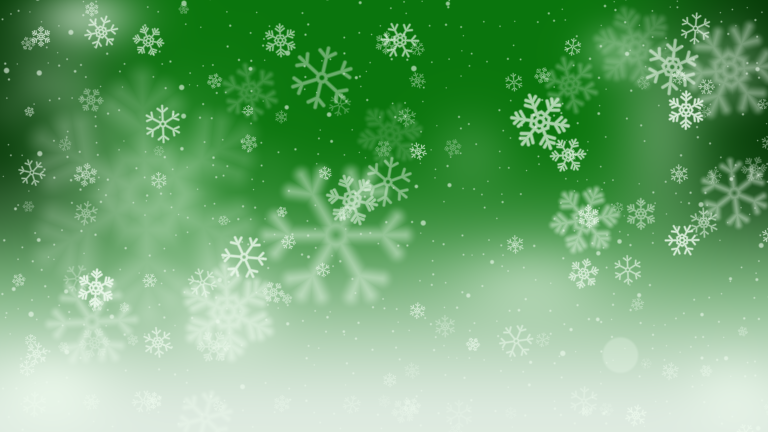
Write a WebGL 2 fragment shader that draws this background.

```glsl
#version 300 es
precision highp float;
// Winter backdrop: a green sky fading down into pale snow haze, with soft glows,
// large blurred snowflakes, crisp ones and fine specks. Flakes are sixfold-folded
// segment distances; the small ones are scattered over hashed grids.
uniform vec2 u_resolution;
out vec4 outColor;

const float PI = 3.14159265;
const vec3 GREEN = vec3(0.04, 0.46, 0.05);
const vec3 HAZE = vec3(0.87, 0.92, 0.88);
const vec3 SNOW = vec3(0.93, 0.98, 0.93);

// Flakes as centre x, centre y, radius, opacity, in canvas heights
const vec4 SOFT[12] = vec4[12](
  vec4(0.778, 0.456, 0.16, 0.48), vec4(0.336, 0.549, 0.27, 0.20),
  vec4(0.213, 0.255, 0.098, 0.42), vec4(0.528, 0.278, 0.105, 0.55),
  vec4(1.69, 0.838, 0.11, 0.42), vec4(1.70, 0.553, 0.075, 0.48),
  vec4(1.354, 0.491, 0.075, 0.55), vec4(0.579, 0.787, 0.062, 0.22),
  vec4(0.903, 0.688, 0.07, 0.18), vec4(1.319, 0.803, 0.062, 0.28),
  vec4(0.475, 0.032, 0.06, 0.45), vec4(1.47, 0.89, 0.09, 0.22));
const vec4 CRISP[12] = vec4[12](
  vec4(0.745, 0.82, 0.07, 0.42), vec4(0.815, 0.537, 0.058, 0.55),
  vec4(0.898, 0.579, 0.055, 0.45), vec4(1.25, 0.718, 0.066, 0.7),
  vec4(1.556, 0.845, 0.062, 0.6), vec4(0.565, 0.405, 0.05, 0.8),
  vec4(0.222, 0.333, 0.043, 0.9), vec4(0.926, 0.907, 0.042, 0.65),
  vec4(1.588, 0.745, 0.043, 0.85), vec4(1.579, 0.444, 0.038, 0.85),
  vec4(0.377, 0.713, 0.042, 0.7), vec4(1.315, 0.641, 0.04, 0.7));

float hash(vec2 p) {
  return fract(sin(dot(p, vec2(127.1, 311.7))) * 43758.5453);
}

float noise(vec2 p) {
  vec2 i = floor(p), f = fract(p);
  f = f * f * (3.0 - 2.0 * f);
  return mix(mix(hash(i), hash(i + vec2(1, 0)), f.x),
             mix(hash(i + vec2(0, 1)), hash(i + vec2(1, 1)), f.x), f.y);
}

float segment(vec2 p, vec2 a, vec2 b) {
  vec2 pa = p - a, ba = b - a;
  return length(pa - ba * clamp(dot(pa, ba) / dot(ba, ba), 0.0, 1.0));
}

// Coverage of a flake of radius 1; kind in 0..1 varies branches and the inner hexagon
float snowflake(vec2 p, float turn, float kind, float width, float blur) {
  float len = length(p);
  if (len > 1.0 + width + blur) return 0.0;
  float a = abs(mod(atan(p.y, p.x + 1e-5) - turn + PI / 6.0, PI / 3.0) - PI / 6.0);
  vec2 q = len * vec2(cos(a), sin(a));
  float fork = mix(0.68, 0.5, kind);
  float d = segment(q, vec2(0.14, 0.0), vec2(1.0, 0.0));
  d = min(d, segment(q, vec2(fork, 0.0), vec2(fork + 0.2, 0.26)));
  if (kind > 0.3) d = min(d, abs(q.x - 0.3));
  if (kind > 0.6) d = min(d, segment(q, vec2(0.74, 0.0), vec2(0.88, 0.18)));
  d = min(d, abs(len - 0.14));
  return 1.0 - smoothstep(-blur, blur, d - width);
}

float glow(vec2 p, vec2 centre, vec2 radius, float strength) {
  vec2 q = (p - centre) / radius;
  return strength * exp(-dot(q, q));
}

// One flake at most per grid cell
float flakeLayer(vec2 p, float cell, float density, float seed, float pixel) {
  vec2 id = floor(p / cell);
  float pick = hash(id + seed), kind = hash(id + seed + 17.3);
  if (pick > density) return 0.0;
  float radius = mix(0.14, 0.27, hash(id + seed + 5.7));
  vec2 jitter = vec2(hash(id + seed + 2.1), hash(id + seed + 9.4)) - 0.5;
  vec2 q = (fract(p / cell) - 0.5 - jitter * (0.9 - 2.0 * radius)) / radius;
  float blur = max(0.035, pixel / (radius * cell));
  return snowflake(q, kind * PI, kind, 0.055, blur) * mix(0.3, 0.85, pick / density);
}

float speckLayer(vec2 p, float cell, float density, float seed, float pixel) {
  vec2 id = floor(p / cell);
  float pick = hash(id + seed);
  vec2 jitter = vec2(hash(id + seed + 3.3), hash(id + seed + 8.1)) - 0.5;
  float d = length(fract(p / cell) - 0.5 - jitter * 0.7) * cell;
  float radius = cell * mix(0.03, 0.08, hash(id + seed + 6.2));
  return (1.0 - smoothstep(radius - pixel, radius + pixel, d)) * step(pick, density) * 0.6;
}

void main() {
  vec2 p = gl_FragCoord.xy / u_resolution.y;
  float pixel = 1.0 / u_resolution.y;
  float side = abs(2.0 * gl_FragCoord.x / u_resolution.x - 1.0);

  // Haze rising from the ground, with drifting clouds and glows
  float haze = smoothstep(0.72, 0.0, p.y);
  float cloud = 0.6 * noise(p * 5.0) + 0.4 * noise(p * 11.0 + 4.0);
  float light = glow(p, vec2(0.20, 0.96), vec2(0.12, 0.07), 0.55)
    + glow(p, vec2(0.10, 0.80), vec2(0.14, 0.12), 0.35 * cloud)
    + glow(p, vec2(0.34, 0.56), vec2(0.25, 0.20), 0.5 * cloud)
    + glow(p, vec2(0.53, 0.28), vec2(0.11, 0.11), 0.45)
    + glow(p, vec2(0.12, 0.09), vec2(0.14, 0.10), 0.7)
    + glow(p, vec2(1.23, 0.34), vec2(0.18, 0.10), 0.38)
    + glow(p, vec2(1.53, 0.70), vec2(0.11, 0.20), 0.30)
    + glow(p, vec2(1.43, 0.88), vec2(0.08, 0.06), 0.30)
    + glow(p, vec2(1.69, 0.84), vec2(0.10, 0.10), 0.25)
    + glow(p, vec2(1.09, 0.65), vec2(0.10, 0.09), 0.14)
    + glow(p, vec2(1.70, 0.08), vec2(0.11, 0.09), 0.5);
  float shade = smoothstep(0.5, 1.05, side) * smoothstep(0.25, 0.6, p.y);
  vec3 color = mix(GREEN * (1.0 - 0.5 * shade), HAZE, haze);
  color = mix(color, SNOW, min(light, 0.9));

  // Pale out-of-focus disc
  float disc = length(p - vec2(1.436, 0.178));
  color = mix(color, SNOW, 0.3 * (1.0 - smoothstep(0.037, 0.045, disc)));

  // Large flakes, blurred first, then crisp
  for (int i = 0; i < 12; i++) {
    float turn = float(i) * 0.55, kind = fract(float(i) * 0.618);
    vec4 s = SOFT[i], c = CRISP[i];
    float soft = snowflake((p - s.xy) / s.z, turn, kind, 0.08, 0.11);
    float crisp = snowflake((p - c.xy) / c.z, turn + 0.3, kind, 0.06, max(0.04, pixel / c.z));
    color = mix(color, SNOW, soft * s.w);
    color = mix(color, SNOW, crisp * c.w);
  }

  // Scattered small flakes and specks
  color = mix(color, SNOW, flakeLayer(p, 0.14, 0.38, 3.0, pixel));
  color = mix(color, SNOW, flakeLayer(p + 0.05, 0.075, 0.18, 41.0, pixel));
  color = mix(color, SNOW, speckLayer(p, 0.03, 0.35, 11.0, pixel));
  color = mix(color, SNOW, speckLayer(p + 0.02, 0.08, 0.25, 29.0, pixel));
  outColor = vec4(color, 1.0);
}
```
